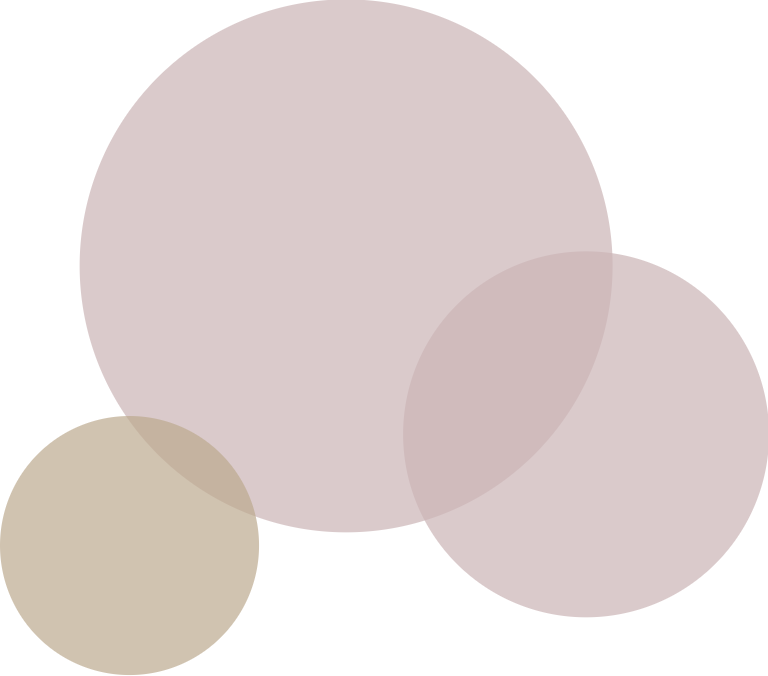
Reproduce this background procedurally as a Shadertoy shader.

```glsl
// Three translucent discs, two dusty rose and one sand, overlapping on white.

#define ROSE vec3(0.799, 0.711, 0.717)
#define SAND vec3(0.737, 0.664, 0.557)
#define ROSE_OPACITY 0.72
#define SAND_OPACITY 0.70

// Discs as centre.xy and radius, in units of canvas height
#define LARGE_DISC vec3(0.5120, 0.6067, 0.3942)
#define RIGHT_DISC vec3(0.8670, 0.3575, 0.2707)
#define SMALL_DISC vec3(0.1916, 0.1930, 0.1916)

// Antialiased coverage of a disc, with an edge one pixel wide
float discCoverage(vec2 point, vec3 disc) {
    float signedDistance = length(point - disc.xy) - disc.z;
    return clamp(0.5 - signedDistance * iResolution.y, 0.0, 1.0);
}

void mainImage(out vec4 fragColor, in vec2 fragCoord) {
    vec2 point = fragCoord / iResolution.y;
    vec3 color = vec3(1.0);

    // Layers from back to front
    color = mix(color, ROSE, ROSE_OPACITY * discCoverage(point, LARGE_DISC));
    color = mix(color, ROSE, ROSE_OPACITY * discCoverage(point, RIGHT_DISC));
    color = mix(color, SAND, SAND_OPACITY * discCoverage(point, SMALL_DISC));

    fragColor = vec4(color, 1.0);
}
```
